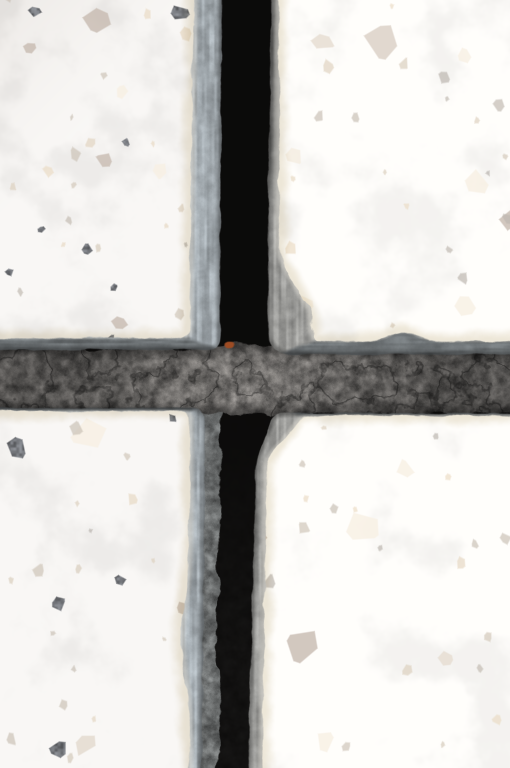
Write a WebGL 2 fragment shader that draws this texture.

```glsl
#version 300 es
precision highp float;
// Four pale terrazzo tiles with grey bevels around a dark gap and a band of mortar.
uniform vec2 u_resolution;
out vec4 outColor;

float hash(vec2 p) {
  vec3 q = fract(p.xyx * vec3(0.1031, 0.1030, 0.0973));
  q += dot(q, q.yzx + 33.33);
  return fract((q.x + q.y) * q.z);
}

float noise(vec2 p) {
  vec2 i = floor(p), f = fract(p);
  f = f * f * (3.0 - 2.0 * f);
  return mix(mix(hash(i), hash(i + vec2(1, 0)), f.x),
             mix(hash(i + vec2(0, 1)), hash(i + vec2(1, 1)), f.x), f.y);
}

float fbm(vec2 p) {
  float sum = 0.0, amp = 0.5;
  for (int i = 0; i < 5; i++) {
    sum += amp * noise(p);
    p = mat2(1.6, 1.2, -1.2, 1.6) * p + 7.3;
    amp *= 0.5;
  }
  return sum;
}

// Coverage of the inside of a signed distance
float fill(float d) {
  float w = max(0.0013, 0.7 / u_resolution.y);
  return 1.0 - smoothstep(-w, w, d);
}

// Rounded corner; d holds the outward distances from its two edges
float corner(vec2 d, float r) {
  d += r;
  return length(max(d, 0.0)) + min(max(d.x, d.y), 0.0) - r;
}

// Scattered convex chips: x = coverage, y = random id
vec2 chips(vec2 p, float cells, float seed, float density, float size) {
  vec2 result = vec2(0), base = floor(p * cells);
  for (int k = 0; k < 9; k++) {
    vec2 cell = base + vec2(k % 3, k / 3) - 1.0;
    vec2 key = cell + seed;
    if (hash(key + 3.7) > density) continue;
    vec2 q = p - (cell + 0.15 + 0.7 * vec2(hash(key), hash(key + 19.1))) / cells;
    float radius = size * mix(0.35, 1.0, pow(hash(key + 41.3), 2.0)), d = -1.0;
    for (int s = 0; s < 6; s++) {
      float a = (float(s) + 0.7 * hash(key + float(s) * 5.3)) * 1.0472;
      d = max(d, dot(q, vec2(cos(a), sin(a))) - radius * mix(0.55, 1.1, hash(key + a)));
    }
    float m = fill(d);
    if (m > result.x) result = vec2(m, hash(key + 77.0));
  }
  return result;
}

// Polished face with pale flakes, small grit and dark pebbles
vec3 terrazzo(vec2 p, float leftSide) {
  vec3 c = mix(vec3(1.0, 0.995, 0.985), vec3(0.975, 0.968, 0.96), leftSide);
  c -= 0.045 * smoothstep(0.5, 0.75, fbm(p * 14.0 + 3.0));
  c -= vec3(0.05, 0.055, 0.06) * leftSide * smoothstep(0.7, 1.1, p.y - p.x);
  vec2 flake = chips(p, 11.0, 11.0, 0.38, 0.025);
  c = mix(c, mix(vec3(0.97, 0.94, 0.89), vec3(0.78, 0.73, 0.69), smoothstep(0.45, 0.8, flake.y)),
          flake.x * 0.8);
  vec2 grit = chips(p * vec2(1.0, 0.8), 27.0, 53.0, 0.24, 0.008);
  c = mix(c, mix(vec3(0.72, 0.70, 0.68), vec3(0.93, 0.87, 0.78), grit.y), grit.x * 0.7);
  vec2 pebble = chips(p, 15.0, 91.0, mix(0.015, 0.24, leftSide), 0.013);
  vec3 pebbleColor = vec3(0.42, 0.43, 0.45) * (0.7 + 0.6 * noise(p * 260.0));
  return mix(c, pebbleColor, pebble.x * 0.95);
}

void main() {
  vec2 p = gl_FragCoord.xy / u_resolution.y;
  float x = p.x, y = p.y;
  float grain = fbm(p * 95.0), rough = fbm(p * 42.0) - 0.48;
  float wob = 0.005 * rough;

  // Deep gap, slightly lighter toward the bottom
  vec3 color = vec3(0.045, 0.042, 0.04) + 0.05 * grain * (1.0 - smoothstep(0.1, 0.5, y));

  // Mortar left against the lower left tile
  float residue = x - 0.283 - 0.025 * y * y - 0.014 * rough;
  color = mix(color, vec3(0.43, 0.44, 0.44) * (0.45 + 1.05 * grain),
              fill(max(residue, y - 0.47)));

  // Horizontal mortar, shaded along its borders and cracked
  float bandTop = 0.545 + 0.008 * exp(-pow((x - 0.315) / 0.035, 2.0));
  float band = max(y - bandTop, 0.461 - y) + 0.014 * rough;
  vec3 mortar = vec3(0.43, 0.42, 0.41) * (0.40 + 1.15 * grain);
  mortar *= 0.76 + 0.34 * exp(-pow((x - 0.32) / 0.17, 2.0));
  mortar *= 0.6 + 0.4 * smoothstep(0.0, 0.018, -band);
  mortar *= 0.68 + 0.32 * smoothstep(0.0, 0.04, abs(fbm(p * 24.0 + 9.0) - 0.48));
  color = mix(color, mortar, fill(band));
  color = mix(color, vec3(0.62, 0.30, 0.14), fill(length((p - vec2(0.298, 0.551)) * vec2(0.7, 1.0)) - 0.004 + wob));

  // Outward edge distances of outer bevels and of polished faces
  float chip = 1.0 - smoothstep(0.57, 0.685, y);
  float shoulder = smoothstep(0.39, 0.462, y);
  float dent = exp(-pow((y - 0.17) / 0.07, 2.0));
  float outer, face;
  vec2 inner;
  if (y > 0.503 && x < 0.318) {
    inner = vec2(x - 0.246 - 0.014 * (y - 0.56), 0.560 - y);
    outer = corner(vec2(x - 0.286 - 0.006 * (y - 0.55), 0.545 - y), 0.012);
    face = corner(inner, 0.012);
  } else if (y > 0.503) {
    inner = vec2(0.363 + 0.045 * chip + 0.014 * chip * rough - x,
                 0.556 + 0.012 * exp(-pow((x - 0.525) / 0.025, 2.0)) - y);
    outer = corner(vec2(0.349 + 0.004 * smoothstep(0.75, 1.0, y) - x, 0.539 - y), 0.028);
    face = corner(inner, 0.006);
  } else if (x < 0.305) {
    inner = vec2(x - 0.247 + 0.011 * dent, y - 0.465);
    outer = corner(vec2(x - 0.268 + 0.012 * (0.45 - y), y - 0.469), 0.02);
    face = corner(inner, 0.012);
  } else {
    inner = vec2(0.341 + 0.015 * y + 0.042 * shoulder - x, y - 0.459);
    outer = corner(vec2(0.323 + 0.025 * y + 0.02 * shoulder - x, y - 0.462), 0.014);
    face = corner(inner, 0.012);
  }

  // Bevel: blue-grey sides with long streaks, darker undersides
  float leftSide = 1.0 - step(0.318, x);
  float under = smoothstep(-0.004, 0.004, inner.y - max(inner.x, 0.0) * 0.4);
  float streak = mix(noise(vec2(x * 310.0, y * 16.0)), noise(vec2(x * 25.0, y * 330.0)), under);
  vec3 side = mix(vec3(0.61, 0.61, 0.60), vec3(0.64, 0.67, 0.69), leftSide);
  side *= 1.0 - 0.22 * (1.0 - leftSide) * smoothstep(0.7, 0.8, y);
  vec3 bevel = mix(side, vec3(0.43, 0.45, 0.46), under);
  bevel *= 0.72 + 0.27 * streak + 0.28 * grain;
  bevel *= 0.68 + 0.32 * smoothstep(0.0, 0.008, -outer);
  bevel = mix(bevel, vec3(0.86, 0.85, 0.82), 0.55 * (1.0 - smoothstep(0.0, 0.009, face)) * (1.0 - under));
  color = mix(color, bevel, fill(outer + wob));

  // Face with a faint warm rim
  vec3 top = terrazzo(p, leftSide);
  top *= mix(vec3(0.93, 0.91, 0.86), vec3(1), smoothstep(0.0, 0.018, -face + 0.012 * rough));
  color = mix(color, top, fill(face + 1.6 * wob));

  outColor = vec4(clamp(color, 0.0, 1.0), 1.0);
}
```
